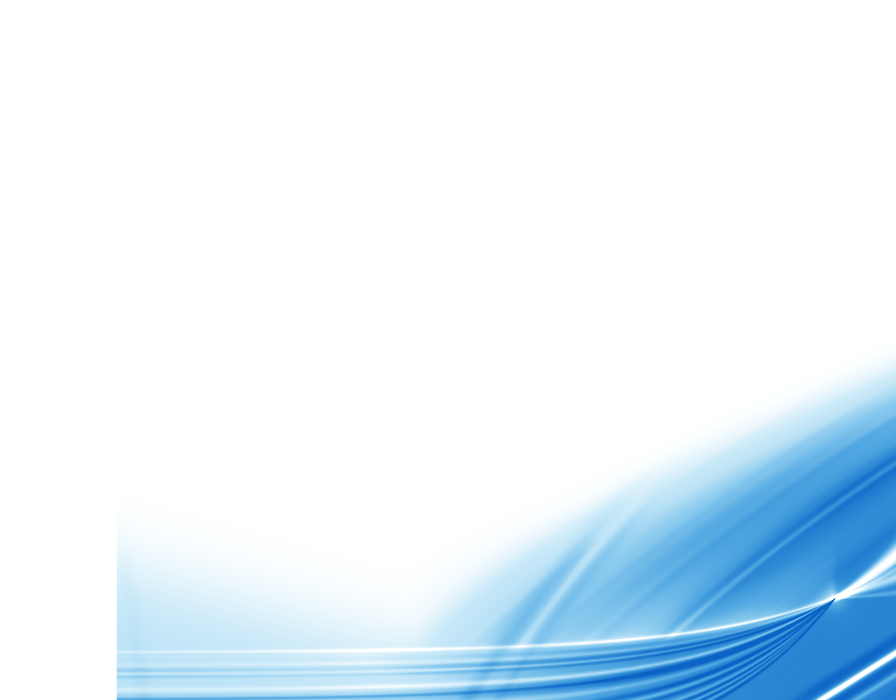
Give the GLSL for this background, as a Shadertoy shader.

```glsl
float hash(float n) {
    n = fract(n * 0.1031);
    n *= n + 33.33;
    return fract(n * (n + n));
}

float noise(float x) {
    float cell = floor(x), f = fract(x);
    return mix(hash(cell), hash(cell + 1.0), f * f * (3.0 - 2.0 * f));
}

// Soft stroke around a signed distance
float stroke(float d, float width) {
    return exp(-d * d / (width * width));
}

// White through sky blue to deep blue
vec3 ramp(float t) {
    vec3 c = mix(vec3(0.995, 1.0, 1.0), vec3(0.76, 0.90, 0.97), smoothstep(0.0, 0.27, t));
    c = mix(c, vec3(0.52, 0.78, 0.93), smoothstep(0.24, 0.47, t));
    c = mix(c, vec3(0.31, 0.65, 0.88), smoothstep(0.43, 0.66, t));
    c = mix(c, vec3(0.17, 0.53, 0.83), smoothstep(0.62, 0.84, t));
    return mix(c, vec3(0.05, 0.39, 0.77), smoothstep(0.8, 1.05, t));
}

void mainImage(out vec4 fragColor, in vec2 fragCoord) {
    vec2 p = fragCoord / iResolution.xy * vec2(1.28, 1.0);
    float pixel = 1.0 / iResolution.y;
    vec2 hub = vec2(1.193, 0.145);

    // Pale mist on the left, rising blue sheet on the right
    float mistTop = 0.33 - 0.28 * (p.x - 0.167);
    float mist = 0.29 * smoothstep(0.0, 0.3, mistTop - p.y);
    float sheetTop = 0.26 + 0.44 * (p.x - 0.667);
    float sheet = smoothstep(0.0, 0.21, sheetTop - p.y) * smoothstep(0.48, 0.76, p.x);
    sheet *= mix(0.38, 0.85, smoothstep(0.65, 1.27, p.x));
    float tone = max(mist, sheet) + 0.25 * min(mist, sheet);

    // Diagonal folds sweeping up to the right
    float sweep = p.x - 0.95 * p.y - 0.8 * p.y * p.y;
    tone += sheet * 0.32 * (noise(sweep * 17.0 + 3.0) - 0.5);
    tone += sheet * 0.1 * (noise(sweep * 65.0) - 0.5);
    float fold = p.x - 0.667 - 0.65 * p.y - 0.4 * p.y * p.y;
    float foldFade = smoothstep(0.34, 0.16, p.y);
    tone += foldFade * (0.15 * stroke(fold, 0.018) + 0.1 * stroke(fold - 0.045, 0.012));
    tone -= foldFade * 0.09 * stroke(fold - 0.024, 0.009);
    float crease = sweep - 0.867;
    tone += sheet * (0.14 * stroke(crease + 0.014, 0.012) - 0.2 * stroke(crease, 0.006));

    // Arcs fan out from the hub, each one a multiple of the same fall
    float fall = 1.0 - exp((p.x - hub.x) / 0.2);
    float drop = p.y - hub.y;
    float rim = drop + 0.08 * fall;
    float left = smoothstep(-0.006, 0.006, hub.x - p.x);
    float below = smoothstep(0.006, -0.006, rim);
    float depth = mix(0.03, 0.86, smoothstep(0.3, 1.12, p.x));
    tone = mix(tone, max(tone, depth), below * 0.85);

    // Pale lane above the main arc
    float lane = exp(-max(rim, 0.0) / 0.025) * (1.0 - below);
    tone -= left * lane * 0.32 * smoothstep(0.6, 1.05, p.x);
    tone -= 0.25 * smoothstep(0.3, 1.0, p.x) * stroke(rim, 0.0045);
    tone -= 0.1 * stroke(rim, 0.004);

    // Bundle of fine light and dark arcs
    for (int i = 0; i < 11; i++) {
        float k = float(i);
        float reach = 0.078 + 0.017 * k + 0.01 * hash(k + 4.0);
        float d = drop + reach * fall;
        float width = max(pixel, 0.0015 + 0.008 * abs(fall) * hash(k + 21.0));
        float strength = mix(0.09, 0.23, smoothstep(0.35, 1.05, p.x));
        tone += left * strength * stroke(d, width);
        tone -= left * strength * 0.9 * stroke(d - width * 1.5, width * 0.8);
    }
    tone += 0.25 * left * stroke(drop + 0.145 * fall, 0.0025);

    // Bright wedge of rays right of the hub
    float right = 1.0 - left;
    float spread = max(-fall, 0.0);
    tone -= right * 0.75 * stroke(drop - 0.115 * spread, 0.003 + 0.026 * spread);
    tone -= right * 0.5 * stroke(drop - 0.055 * spread, 0.002 + 0.012 * spread);
    tone += right * 0.35 * stroke(drop - 0.085 * spread, 0.001 + 0.006 * spread);
    tone -= right * 0.25 * stroke(drop - 0.015 * spread, 0.001 + 0.006 * spread);
    tone -= 0.45 * exp(-length(p - hub) / 0.012);

    // Glossy band in the lower right corner
    float gloss = (p.y - 0.626 * (p.x - 1.173)) * 0.848;
    float corner = smoothstep(1.08, 1.18, p.x);
    tone += corner * 0.16 * (stroke(gloss - 0.016, 0.009) + stroke(gloss + 0.014, 0.008));
    tone -= corner * 0.3 * stroke(gloss + 0.026, 0.004);
    tone -= corner * 1.1 * stroke(gloss, 0.0045);

    // Faint slanted veils and the clean left border
    float veil = p.x - 0.205 + 0.13 * p.y;
    tone += 0.035 * stroke(veil, 0.012) * smoothstep(0.3, 0.1, p.y);
    tone *= smoothstep(-pixel, pixel, p.x - 0.1667);
    fragColor = vec4(ramp(clamp(tone, 0.0, 1.05)), 1.0);
}
```
